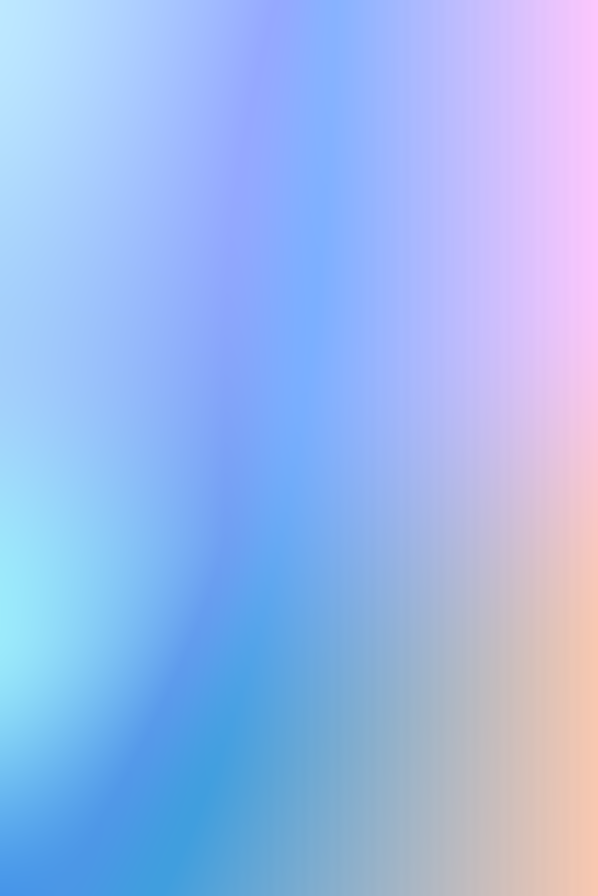
A Shadertoy shader for this background:

```glsl
// Soft pastel mesh gradient: aqua glow, curved periwinkle ridge, blue fold, pink-to-peach side.

// Position of the periwinkle ridge at depth t (0 top, 1 bottom).
float ridgeX(float t) {
    float lean = max(1.0 - t / 0.4, 0.0);
    float sweep = pow(max((t - 0.6) / 0.4, 0.0), 1.3);
    return 0.375 + 0.085 * lean * lean - 0.28 * sweep;
}

// Position of the blue fold at depth t.
float foldX(float t) {
    return 0.566 - 0.08 * t - 0.216 * t * t * t;
}

// Left edge: pale sky, then aqua, then deep blue.
vec3 leftColor(float t) {
    vec3 paleSky = vec3(0.74, 0.91, 1.0);
    vec3 softBlue = vec3(0.64, 0.81, 0.985);
    vec3 aqua = vec3(0.61, 0.92, 0.985);
    vec3 deepBlue = vec3(0.26, 0.57, 0.91);
    vec3 color = mix(paleSky, softBlue, smoothstep(0.0, 0.4, t));
    color = mix(color, aqua, smoothstep(0.4, 0.68, t));
    return mix(color, deepBlue, smoothstep(0.7, 1.04, t));
}

vec3 ridgeColor(float t) {
    vec3 periwinkle = vec3(0.585, 0.66, 1.0);
    vec3 azure = vec3(0.29, 0.59, 0.90);
    return mix(periwinkle, azure, smoothstep(0.15, 1.05, t));
}

// From the fold (s = 0) to the right edge (s = 1), cool above and warm below.
vec3 rightColor(float s, float t) {
    vec3 foldBlue = mix(vec3(0.53, 0.70, 1.0), vec3(0.48, 0.685, 1.0), smoothstep(0.0, 0.4, t));
    vec3 foldTeal = vec3(0.25, 0.62, 0.87);
    vec3 pink = vec3(0.99, 0.78, 0.99);
    vec3 peach = vec3(0.975, 0.785, 0.69);
    float warmth = smoothstep(mix(0.40, 0.28, s), mix(0.92, 0.74, s), t);
    return mix(mix(foldBlue, pink, s), mix(foldTeal, peach, s), warmth);
}

// Faint vertical grain from layered sines.
float grain(float x) {
    return 0.6 * sin(x * 330.0) + 0.4 * sin(x * 217.0 + 1.3);
}

void mainImage(out vec4 fragColor, in vec2 fragCoord) {
    vec2 uv = fragCoord / iResolution.xy;
    float t = 1.0 - uv.y;
    float ridge = ridgeX(t);
    float fold = foldX(t);

    // Blend across the three vertical zones.
    float leftBlend = pow(clamp(uv.x / ridge, 0.0, 1.0), 1.3);
    float foldBlend = smoothstep(ridge, fold, uv.x);
    float side = clamp((uv.x - fold) / (1.0 - fold), 0.0, 1.0);

    vec3 color = mix(leftColor(t), ridgeColor(t), leftBlend);
    color = mix(color, rightColor(side, t), foldBlend);

    // Fine texture on the right side only.
    color += 0.004 * grain(uv.x) * smoothstep(0.0, 0.3, side);
    fragColor = vec4(clamp(color, 0.0, 1.0), 1.0);
}
```
